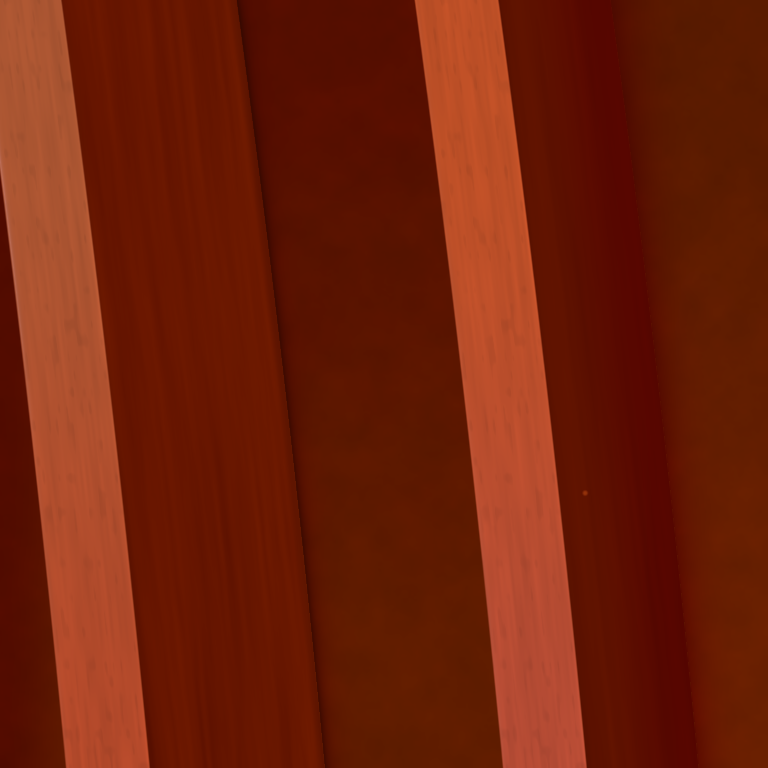
Give the GLSL for this texture, as a Shadertoy shader.

```glsl
#define LEAN 0.115
#define BOW 0.02
#define FIRST_POST -0.029
#define POST_SPACING 0.569
#define FACE_WIDTH 0.109
#define SOFTNESS 0.0014
#define FACE_GRAIN 0.055
#define SIDE_GRAIN 0.075
#define WALL_MOTTLE 0.022

float hash(vec2 p) {
    vec3 q = fract(vec3(p.xyx) * 0.1031);
    q += dot(q, q.yzx + 33.33);
    return fract((q.x + q.y) * q.z);
}

float noise(vec2 p) {
    vec2 cell = floor(p), f = fract(p);
    f = f * f * (3.0 - 2.0 * f);
    float low = mix(hash(cell), hash(cell + vec2(1, 0)), f.x);
    float high = mix(hash(cell + vec2(0, 1)), hash(cell + vec2(1, 1)), f.x);
    return mix(low, high, f.y);
}

// Layered noise centred on zero
float fbm(vec2 p) {
    float sum = 0.0, gain = 0.5;
    for (int i = 0; i < 4; i++) {
        sum += gain * (noise(p) - 0.5);
        p = p * 2.03 + 17.1;
        gain *= 0.5;
    }
    return sum;
}

float edge(float d) {
    float w = max(SOFTNESS, 0.7 / iResolution.y);
    return smoothstep(-w, w, d);
}

// Wall behind the posts, warmer low down and to the right
vec3 wallColor(vec2 uv) {
    float cloud = fbm(uv * 7.0);
    float warm = smoothstep(1.0, 0.1, uv.y + 0.25 * cloud);
    vec3 col = mix(vec3(0.335, 0.055, 0.0), vec3(0.375, 0.112, 0.0), warm);
    vec3 rightWall = mix(vec3(0.35, 0.105, 0.0), vec3(0.41, 0.125, 0.005), warm);
    col = mix(col, rightWall, smoothstep(0.72, 0.9, uv.x));
    col = mix(col, vec3(0.32, 0.045, 0.0), 1.0 - smoothstep(0.0, 0.12, uv.x));
    return col * (1.0 + WALL_MOTTLE * (6.0 * fbm(uv * 30.0) + 2.0 * cloud));
}

// Pale front with fine straight grain
vec3 faceColor(float s, float y, float post) {
    vec3 top = mix(vec3(0.67, 0.335, 0.195), vec3(0.74, 0.31, 0.15), post);
    vec3 low = mix(vec3(0.70, 0.285, 0.165), vec3(0.71, 0.295, 0.205), post);
    vec3 col = mix(low, top, smoothstep(0.0, 0.85, y));
    float fine = noise(vec2(s * 270.0, y * 16.0 + post * 31.0)) - 0.5;
    float fibre = noise(vec2(s * 130.0 + 9.0, y * 5.0)) - 0.5;
    float pores = smoothstep(0.7, 0.95, noise(vec2(s * 200.0, y * 45.0)));
    return col * (1.0 + FACE_GRAIN * (fine + fibre - 0.9 * pores));
}

// Dark side with long wavering streaks
vec3 sideColor(float s, float y, float width, float post) {
    float wave = s + 0.016 * fbm(vec2(s * 9.0, y * 3.0 + post * 13.0));
    float broad = fbm(vec2(wave * 38.0 + post * 7.0, y * 1.6));
    float streak = noise(vec2(wave * 150.0, y * 3.5 + post * 5.0)) - 0.5;
    float grain = 3.0 * broad + streak + 0.5 * fbm(vec2(s * 220.0, y * 20.0));
    float across = s / width;
    vec3 left = mix(vec3(0.395, 0.080, 0.0), vec3(0.365, 0.070, 0.0), post);
    vec3 right = mix(vec3(0.405, 0.088, 0.0), vec3(0.335, 0.022, 0.0), post);
    vec3 col = mix(left, right, smoothstep(0.15, 0.95, across));
    float strength = SIDE_GRAIN * mix(1.0, 0.6, post);
    col *= 1.0 + strength * grain * vec3(1.0, 2.2, 1.0);
    col *= 1.0 - 0.10 * smoothstep(0.94, 1.0, across) * (1.0 - post);
    return col * (1.0 - 0.09 * exp(-s * 180.0));
}

void mainImage(out vec4 fragColor, in vec2 fragCoord) {
    vec2 uv = fragCoord / iResolution.xy;
    float drop = 1.0 - uv.y;
    float x = uv.x - LEAN * drop - BOW * drop * uv.y;
    vec3 col = wallColor(uv);

    for (int i = 0; i < 2; i++) {
        float post = float(i);
        float s = x - FIRST_POST - POST_SPACING * post;
        float sideWidth = mix(0.228, 0.146, post);
        float t = s - FACE_WIDTH;
        float gap = t - sideWidth;

        // Contact shadow along the wall
        float reach = max(gap, 0.0);
        float shadow = mix(0.38 * exp(-reach * 160.0), 0.08 * exp(-reach * 90.0), post);
        shadow *= step(0.0, gap);
        col *= 1.0 - shadow * vec3(1.0, 1.5, 1.0);
        float redness = mix(0.7 * exp(-reach * 55.0), 0.85 * exp(-reach * 42.0), post);
        col = mix(col, vec3(col.r * 0.96, 0.035, 0.0), redness * step(0.0, gap));

        // Side, then front
        float sideMask = edge(t) * edge(-gap);
        col = mix(col, sideColor(max(t, 0.0), uv.y, sideWidth, post), sideMask);
        vec3 face = faceColor(s, uv.y, post);
        float rim = exp(-abs(s - 0.002) * 500.0);
        float sheen = 0.12 + 0.6 * (1.0 - post) * smoothstep(0.35, 0.75, uv.y);
        face = mix(face, vec3(0.76, 0.46, 0.40), rim * sheen);
        face *= 1.0 + 0.06 * exp(-abs(t + 0.002) * 500.0);
        col = mix(col, face, edge(s) * edge(-t));
    }

    // Small pale fleck in the dark wood
    float fleck = length(uv - vec2(0.762, 0.358));
    col += vec3(0.20, 0.12, 0.04) * smoothstep(0.005, 0.001, fleck);
    fragColor = vec4(clamp(col, 0.0, 1.0), 1.0);
}
```
